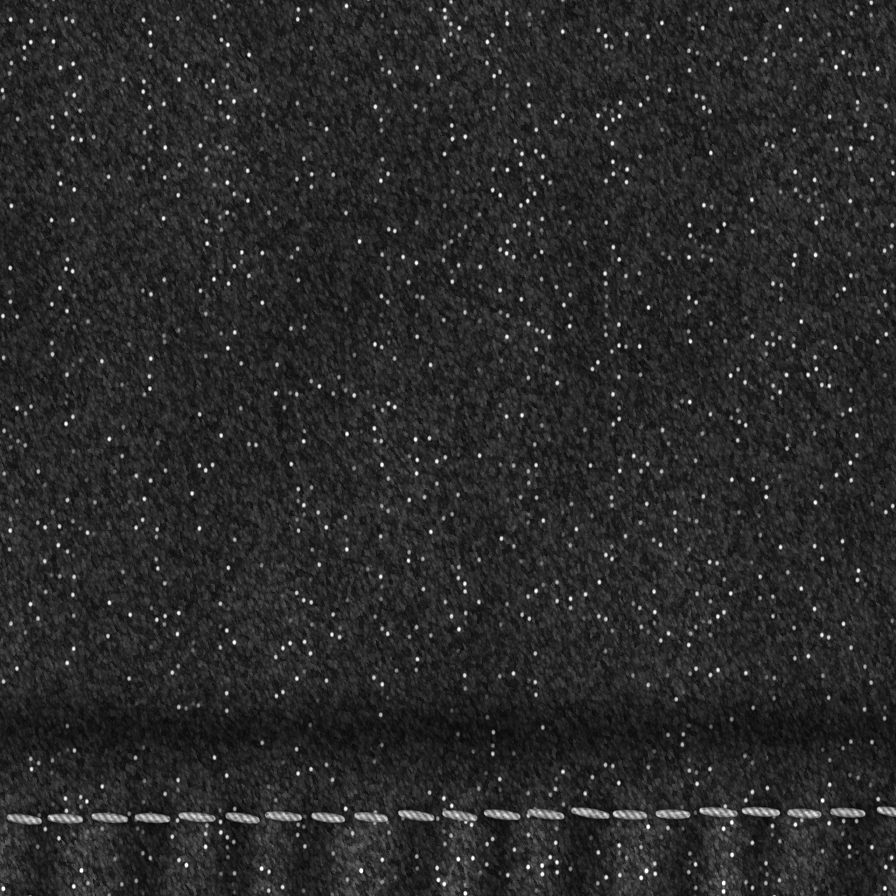
Write a WebGL 2 fragment shader that draws this texture.

```glsl
#version 300 es
precision highp float;
uniform vec2 u_resolution;
out vec4 fragColor;

const float TAU = 6.2831853;

float hash(vec2 p) {
  vec3 q = fract(vec3(p.xyx) * 0.1031);
  q += dot(q, q.yzx + 33.33);
  return fract((q.x + q.y) * q.z);
}

vec2 hash2(vec2 p) {
  return vec2(hash(p), hash(p + 57.3));
}

// Cellular noise: each cell is a short fibre with its own tone
float fibres(vec2 p) {
  vec2 cell = floor(p);
  float nearest = 9.0;
  float tone = 0.0;
  for (int j = -1; j <= 1; j++) {
    for (int i = -1; i <= 1; i++) {
      vec2 id = cell + vec2(i, j);
      float d = length(id + hash2(id) - p);
      if (d < nearest) {
        nearest = d;
        tone = hash(id + 113.7);
      }
    }
  }
  return tone * (1.0 - 0.6 * smoothstep(0.1, 0.85, nearest));
}

// Broad worn patches from layered sines
float wear(vec2 uv) {
  float s = sin(uv.x * 17.0 + 2.0 * sin(uv.y * 6.0));
  s += sin(uv.y * 11.0 - 2.4 + sin(uv.x * 9.0));
  s += 0.7 * sin(uv.x * 41.0 + uv.y * 5.0);
  return s / 2.7;
}

// Pale weft flecks, strung along the stronger warp columns
float flecks(vec2 uv, float density, float px) {
  vec2 grid = vec2(128.0, 86.0);
  float column = floor(uv.x * grid.x);
  vec2 p = uv * grid + vec2(0.0, column * 0.37);
  vec2 id = floor(p);
  vec2 centre = vec2(0.5) + (hash2(id + 19.0) - 0.5) * vec2(0.3, 0.4);
  vec2 offset = (fract(p) - centre) / grid;
  float d = length(offset * vec2(1.0, 0.8));

  float accent = pow(0.5 + 0.5 * cos(TAU * (uv.x - 0.081) / 0.0865), 8.0);
  float columnTone = hash(vec2(column, 7.0));
  float weight = (0.22 + 0.5 * columnTone * columnTone + 0.6 * accent) * density;
  float lit = smoothstep(1.0 - 0.3 * weight, 1.0, hash(id + 71.0));
  float soft = max(px, 0.0012);
  return lit * (1.0 - smoothstep(0.0019 - soft, 0.0019 + soft, d));
}

// Distance to a running stitch in x, its id in y, local position in zw
vec4 stitch(vec2 uv, float seamY) {
  float pitch = 0.0485;
  float id = floor((uv.x - 0.026) / pitch + 0.5);
  vec2 jitter = hash2(vec2(id, 31.0)) - 0.5;
  vec2 p = uv - vec2(0.026 + id * pitch, seamY + jitter.y * 0.003);
  p.x -= jitter.x * 0.005;
  p.y += p.x * (0.1 + 0.12 * jitter.x);
  float halfLength = 0.0165 + 0.003 * jitter.y;
  float d = length(vec2(max(abs(p.x) - halfLength, 0.0), p.y));
  float radius = 0.0052 - 0.0016 * smoothstep(0.004, 0.02, abs(p.x));
  return vec4(d - radius, id, p);
}

void main() {
  vec2 uv = gl_FragCoord.xy / u_resolution;
  float px = 1.0 / u_resolution.y;
  float seamY = 0.086 + 0.008 * uv.x;

  // Slanted twill grain
  vec2 slanted = vec2(uv.x + 0.3 * uv.y, uv.y);
  float grain = 0.6 * fibres(slanted * vec2(230.0, 130.0))
              + 0.4 * fibres(slanted * vec2(390.0, 270.0) + 40.0);
  float patches = wear(uv);
  float cloth = (0.06 + 0.25 * grain) * (1.0 + 0.12 * patches);

  // Hem: a dark fold above the seam and puckers below it
  float fold = exp(-pow((uv.y - 0.185) / 0.034, 2.0));
  float hem = 1.0 - smoothstep(seamY - 0.015, seamY + 0.05, uv.y);
  float bend = 0.012 * sin(uv.x * 23.0) + 0.1 * (seamY - uv.y);
  float pucker = cos(TAU * (uv.x - 0.11 + bend) / 0.1);
  float shade = (1.0 - 0.38 * fold) * (1.0 + hem * (0.12 + 0.38 * pucker));
  cloth *= shade;

  // Flecks fade in the fold and thicken on the hem
  float density = (1.0 + 0.3 * patches) * (1.0 - 0.45 * fold) + 0.5 * hem;
  cloth += 0.8 * flecks(uv, density, px) * mix(1.0, shade, 0.6);

  // Twisted pale thread with a soft shadow
  vec4 thread = stitch(uv, seamY);
  cloth *= 1.0 - 0.4 * exp(-max(thread.x, 0.0) / 0.004);
  float twist = 0.5 + 0.5 * sin(thread.z * 760.0 + thread.w * 620.0 + thread.y);
  float threadTone = 0.42 + 0.28 * twist + 0.25 * fibres(uv * vec2(210.0, 330.0));
  threadTone *= 1.0 - 0.35 * smoothstep(0.001, 0.005, abs(thread.w));
  float cover = 1.0 - smoothstep(-px, px, thread.x);
  float tone = mix(cloth, threadTone, cover);

  fragColor = vec4(vec3(clamp(tone, 0.0, 1.0)), 1.0);
}
```
